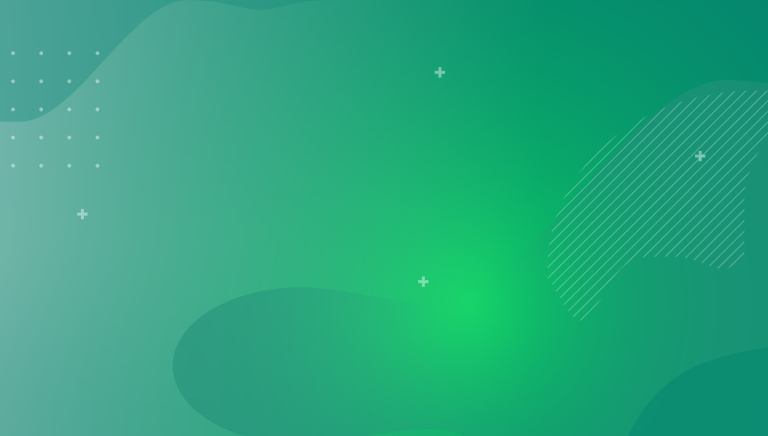
This background is drawn by a Shadertoy shader. Its source:

```glsl
#define GLOW_CENTER vec2(1.071, 0.305)
#define GLOW_FALLOFF 1.75
#define GLOW_COLOR vec3(0.06, 0.84, 0.39)
#define DEEP_COLOR vec3(0.01, 0.46, 0.44)
#define VEIL_COLOR vec3(0.98, 0.95, 0.95)
#define VEIL_STRENGTH 0.44
#define WAVE_COLOR vec3(0.14, 0.57, 0.48)
#define CORNER_COLOR vec3(0.10, 0.55, 0.50)
#define HILL_COLOR vec3(0.03, 0.54, 0.44)
#define STRIPE_STEP 0.0245
#define DOT_STEP 0.0645
#define MARK_ALPHA 0.42

// Smooth coverage of an implicit shape, negative inside
float fill(float d) {
    return clamp(0.5 - d / max(fwidth(d), 1e-5), 0.0, 1.0);
}

// Smooth coverage of a true distance, in canvas heights
float fillDistance(float d) {
    return clamp(0.5 - d * iResolution.y, 0.0, 1.0);
}

float bump(float x, float center, float width) {
    float t = (x - center) / width;
    return exp(-t * t);
}

// Radial glow under a pale veil that fades from the left
vec3 backdrop(vec2 p) {
    vec2 q = p - GLOW_CENTER;
    float r = sqrt(dot(q, q) + 0.001);
    vec3 color = mix(DEEP_COLOR, GLOW_COLOR, exp(-GLOW_FALLOFF * r));
    float veil = pow(clamp(1.0 - p.x / 1.25, 0.0, 1.0), 1.2);
    veil *= VEIL_STRENGTH * mix(0.82, 1.0, smoothstep(0.0, 0.5, p.y));
    return mix(color, VEIL_COLOR, veil);
}

// Long wave with a rounded left end
float waveShape(vec2 p) {
    float height = 0.18 - 0.035 * smoothstep(0.69, 0.98, p.x)
                 + 0.511 * smoothstep(0.99, 1.67, p.x)
                 - 0.01 * smoothstep(1.67, 1.80, p.x);
    float u = max(0.0, (0.691 - p.x) / 0.295);
    return length(vec2(u, (p.y - 0.161) / height)) - 1.0;
}

// Wave hanging from the upper left corner
float cornerShape(vec2 p) {
    float depth = 0.279 * (1.0 - smoothstep(0.046, 0.43, p.x))
                + 0.022 * bump(p.x, 0.595, 0.08);
    return 1.0 - depth - p.y;
}

// Hill in the lower right corner
float hillShape(vec2 p) {
    float x = p.x - 1.44;
    return p.y - 0.177 * (1.0 - exp(-x / 0.092)) - 0.1 * x;
}

// Outline that bounds the diagonal stripes
float stripedShape(vec2 p) {
    vec2 e = vec2(max(0.0, 1.728 - p.x) / 0.472, (p.y - 0.389) / 0.403);
    float upper = (length(e) - 1.0) * 0.4;
    float lower = 0.412 - 0.147 * bump(p.x, 1.332, 0.072)
                - 0.028 * bump(p.x, 1.655, 0.058);
    float lift = max(0.0, p.y - 0.539);
    float right = p.x - 1.707 - 2.6 * lift * lift;
    return max(max(upper, lower - p.y), right);
}

float stripes(vec2 p) {
    float s = abs(fract((p.x - p.y) / STRIPE_STEP) - 0.5) * STRIPE_STEP;
    return fillDistance(s * 0.7071 - 0.0012);
}

// Four columns and five rows of dots
float dotGrid(vec2 p) {
    vec2 q = p - vec2(0.030, 0.620);
    vec2 cell = clamp(round(q / DOT_STEP), vec2(0.0), vec2(3.0, 4.0));
    return fillDistance(length(q - cell * DOT_STEP) - 0.0043);
}

float plusSign(vec2 p) {
    p = abs(p);
    vec2 arm = vec2(max(p.x, p.y), min(p.x, p.y));
    vec2 d = arm - vec2(0.0118, 0.0034);
    return fillDistance(max(d.x, d.y));
}

void mainImage(out vec4 fragColor, in vec2 fragCoord) {
    vec2 p = fragCoord / iResolution.y;
    vec3 color = backdrop(p);

    // Translucent shapes, the long wave dissolving at the glow
    float waveAlpha = 0.6 * smoothstep(0.0, 0.65, length(p - GLOW_CENTER));
    color = mix(color, WAVE_COLOR, waveAlpha * fill(waveShape(p)));
    color = mix(color, CORNER_COLOR, 0.4 * fill(cornerShape(p)));
    color = mix(color, HILL_COLOR, 0.72 * fill(hillShape(p)));

    // Fine white marks
    color = mix(color, vec3(1.0), 0.27 * stripes(p) * fill(stripedShape(p)));
    float marks = dotGrid(p);
    vec2 places[4] = vec2[4](vec2(1.009, 0.834), vec2(1.606, 0.642),
                             vec2(0.189, 0.509), vec2(0.971, 0.354));
    for (int i = 0; i < 4; i++) marks = max(marks, plusSign(p - places[i]));
    color = mix(color, vec3(1.0), MARK_ALPHA * marks);

    fragColor = vec4(color, 1.0);
}
```
